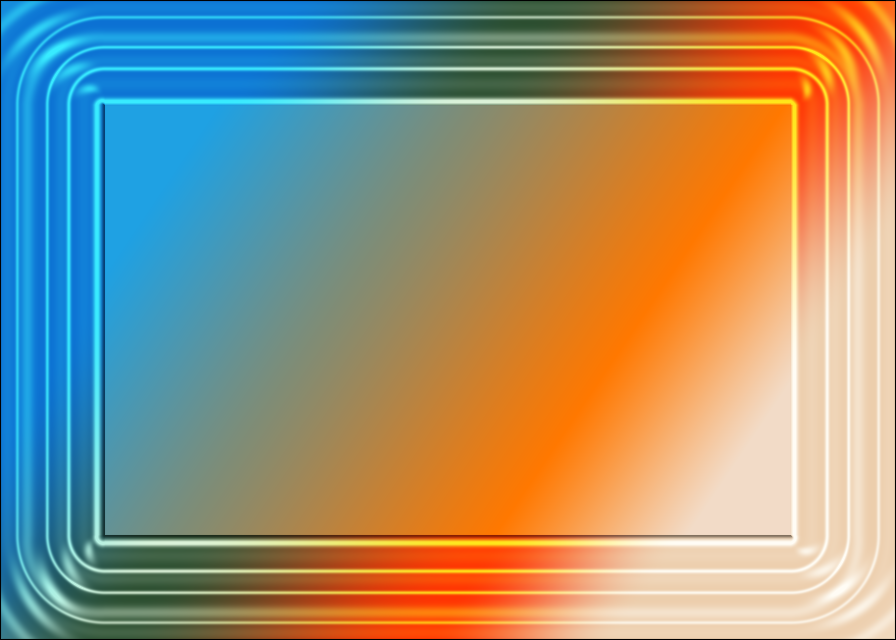
A WebGL 2 fragment shader for this background:

```glsl
#version 300 es
precision highp float;
uniform vec2 u_resolution;
out vec4 outColor;

#define FRAME 0.1642              // frame thickness, in canvas heights
#define GRADIENT_DIR vec2(0.83, 0.56)
#define STOPS vec4(0.375, 0.703, 1.11, 1.36)
#define LINE_WIDTH 0.017
#define CORNER_GLOW 0.65
#define BORDER 0.0018

// Four colours blended along the diagonal; ease = 1 rounds each blend.
vec3 ramp(float t, float ease, vec3 a, vec3 b, vec3 c, vec3 d) {
  vec3 k = clamp((t - STOPS.xyz) / (STOPS.yzw - STOPS.xyz), 0.0, 1.0);
  k = mix(k, k * k * (3.0 - 2.0 * k), ease);
  return mix(mix(mix(a, b, k.x), c, k.y), d, k.z);
}

float bump(float x, float center, float width) {
  float k = (x - center) / width;
  return exp(-k * k);
}

void main() {
  vec2 uv = gl_FragCoord.xy / u_resolution;
  float aspect = u_resolution.x / u_resolution.y;
  vec2 p = (uv - 0.5) * vec2(aspect, 1.0);
  float pixel = 1.0 / (u_resolution.y * FRAME);

  // Distance outside the inner panel: 0 at its edge, 1 at the canvas edge.
  vec2 halfCanvas = 0.5 * vec2(aspect, 1.0);
  vec2 q = (abs(p) - halfCanvas + FRAME) / FRAME;
  vec2 outside = max(q, 0.0);
  float e = length(outside) + min(max(q.x, q.y), 0.0);
  vec2 normal = sign(p) * outside / max(length(outside), 0.001);
  float facing = normal.x + normal.y;

  // Diagonal colours for the panel, the frame and its highlights.
  float t = dot(vec2(uv.x * 1.4, 1.0 - uv.y), GRADIENT_DIR);
  vec3 panel = ramp(t, 0.15, vec3(0.12, 0.63, 0.89), vec3(0.50, 0.55, 0.46),
                    vec3(1.0, 0.47, 0.0), vec3(0.95, 0.86, 0.78));
  vec3 shade = ramp(t, 1.0, vec3(0.03, 0.40, 0.81), vec3(0.11, 0.25, 0.13),
                    vec3(1.0, 0.14, 0.0), vec3(0.92, 0.79, 0.65));
  vec3 light = ramp(t, 1.0, vec3(0.22, 0.92, 1.0), vec3(0.86, 0.95, 0.85),
                    vec3(1.0, 0.90, 0.10), vec3(1.0, 0.99, 0.96));

  // Broad soft bands of the moulding.
  float glow = 0.08;
  glow += 0.40 * bump(e, 0.69 - 0.05 * facing, 0.06);
  glow += 0.14 * bump(e, 0.42, 0.06);
  glow += 0.12 * bump(e, 0.20, 0.07);
  glow += 0.12 * bump(e, 0.93, 0.06);

  // Curved reflections where the moulding turns each corner.
  float diagonal = 2.0 * abs(normal.x * normal.y);
  float skew = (abs(normal.x) - abs(normal.y)) * sign(p.x * p.y);
  float wave = 0.5 + 0.5 * cos(25.13 * (e - 0.22) + 2.5 * skew);
  float turn = diagonal * diagonal * diagonal * smoothstep(0.05, 0.2, e);
  glow += CORNER_GLOW * turn * wave * wave * (1.0 - 0.5 * smoothstep(1.0, 1.3, e));
  glow += 0.2 * smoothstep(0.95, 1.35, e);

  // Thin bright ridges, then the wider lip around the panel.
  float thin = max(LINE_WIDTH, 0.7 * pixel);
  float ridges = 0.65 * bump(e, 0.835, thin) + 0.8 * bump(e, 0.55, thin)
               + 0.85 * bump(e, 0.345, thin * 1.2);
  float lip = bump(e, 0.055 - 0.022 * facing, 0.034);
  float highlight = clamp(glow + ridges + lip, 0.0, 1.0);
  vec3 color = mix(shade, light, highlight);

  // Shadowed groove on the left and bottom of the panel.
  float groove = bump(e, 0.006, 0.022) * smoothstep(0.3, -0.6, facing);
  color *= 1.0 - 0.45 * groove;
  color = mix(panel, color, smoothstep(-0.6 * pixel, 0.6 * pixel, e));

  // Dark hairline around the canvas.
  vec2 toEdge = halfCanvas - abs(p);
  float inset = min(toEdge.x, toEdge.y);
  float soft = 0.5 / u_resolution.y;
  color *= smoothstep(BORDER - soft, BORDER + soft, inset);

  outColor = vec4(color, 1.0);
}
```
